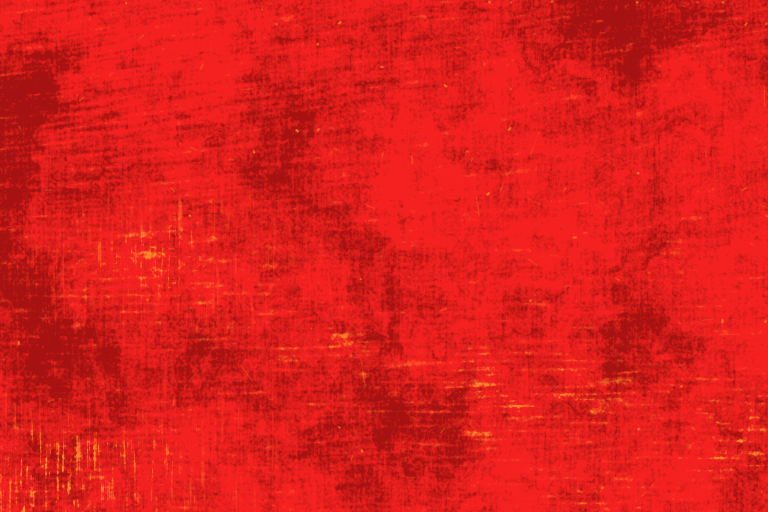
Reproduce this texture procedurally as a Shadertoy shader.

```glsl
// Worn red painted metal: dark blotches and brushed streaks in several reds,
// with orange scratches and chips showing through the paint.
// Layers of gradient noise give one tone value, which a colour ramp turns to paint.

const vec3 DEEP_RED   = vec3(0.65, 0.07, 0.065);
const vec3 DARK_RED   = vec3(0.79, 0.10, 0.09);
const vec3 MID_RED    = vec3(0.88, 0.12, 0.11);
const vec3 BRIGHT_RED = vec3(0.96, 0.13, 0.13);
const vec3 ORANGE     = vec3(1.00, 0.56, 0.15);

vec2 hash2(vec2 cell) {
    vec3 h = fract(cell.xyx * vec3(0.1031, 0.1030, 0.0973));
    h += dot(h, h.yzx + 33.33);
    return fract((h.xx + h.yz) * h.zy);
}

vec2 gradient(vec2 cell) {
    float a = 6.2832 * hash2(cell).x;
    return vec2(cos(a), sin(a));
}

float noise(vec2 p) {
    vec2 i = floor(p), f = p - i;
    vec2 u = f * f * f * (f * (f * 6.0 - 15.0) + 10.0);
    vec2 e = vec2(0.0, 1.0);
    float low  = mix(dot(gradient(i), f), dot(gradient(i + e.yx), f - e.yx), u.x);
    float high = mix(dot(gradient(i + e), f - e), dot(gradient(i + 1.0), f - 1.0), u.x);
    return mix(low, high, u.y);
}

float fbm(vec2 p, int octaves, float gain) {
    float sum = 0.0, amp = 1.0;
    for (int i = 0; i < octaves; i++) {
        sum += amp * noise(p);
        p = mat2(1.6, 1.2, -1.2, 1.6) * p + 17.3;
        amp *= gain;
    }
    return sum;
}

mat2 rotation(float a) {
    return mat2(cos(a), -sin(a), sin(a), cos(a));
}

// Soft elliptical region
float patchMask(vec2 p, vec2 centre, vec2 radius) {
    vec2 d = (p - centre) / radius;
    return exp(-dot(d, d));
}

// Fine parallel brush lines, broken up along their length
float brushed(vec2 p, vec2 freq) {
    return noise(p * freq) + 0.6 * noise(p * freq * vec2(2.3, 0.47) + 41.0);
}

// One short bent scratch or chip at random in each grid cell
float scratches(vec2 p, float cells, float share, float size, float width, float seed) {
    vec2 g = p * cells, id = floor(g);
    vec2 r = hash2(id + seed), s = hash2(id + seed + 57.0);
    vec2 d = rotation(6.2832 * s.x) * (g - id - 0.35 - 0.3 * r);
    float len = size * (0.3 + 0.7 * s.y);
    d.y += (r.x - r.y) * d.x * d.x;
    d.x -= clamp(d.x, -len, len);
    float edge = 0.6 * cells / 342.0;
    return step(r.x * 0.5 + r.y * 0.5, share) * (1.0 - smoothstep(width - edge, width + edge, length(d)));
}

void mainImage(out vec4 fragColor, in vec2 fragCoord) {
    vec2 p = fragCoord / iResolution.y;
    vec2 w = p + 0.08 * vec2(fbm(p * 7.0, 5, 0.65), fbm(p * 7.0 + 30.0, 5, 0.65));

    // Large stains
    float stain = 1.3 * patchMask(w, vec2(0.0, 0.76), vec2(0.13, 0.17))
                + 1.2 * patchMask(w, vec2(0.03, 0.47), vec2(0.11, 0.16))
                + 0.9 * patchMask(w, vec2(0.20, 0.32), vec2(0.22, 0.09))
                + 1.5 * patchMask(w, vec2(1.26, 0.97), vec2(0.26, 0.12))
                + 1.1 * patchMask(w, vec2(0.58, 0.69), vec2(0.13, 0.14))
                + 1.2 * patchMask(w, vec2(0.75, 0.40), vec2(0.10, 0.08))
                + 1.5 * patchMask(w, vec2(0.78, 0.15), vec2(0.15, 0.10))
                + 1.3 * patchMask(w, vec2(1.25, 0.43), vec2(0.07, 0.20));
    float clean = patchMask(w, vec2(1.05, 0.68), vec2(0.28, 0.22))
                + patchMask(w, vec2(0.28, 0.92), vec2(0.25, 0.08));

    // Brush directions: a slight tilt near the top, level lower down
    vec2 q = rotation(0.12 * smoothstep(0.4, 0.9, p.y) + 0.01) * p;
    q.y += 0.006 * noise(p * 5.0);
    float across = brushed(q, vec2(8.0, 125.0));
    float upright = brushed(p + 0.004 * noise(p * 9.0), vec2(135.0, 13.0));
    float strokes = patchMask(p, vec2(0.2, 0.82), vec2(0.35, 0.2));

    // Paint tone, roughly -2 (deep) to 1 (bright)
    float tone = 0.27 - 1.5 * stain + 0.4 * clean;
    tone += 1.4 * fbm(p * 3.2 + 5.0, 3, 0.55);
    tone += 1.25 * fbm(w * 15.0, 5, 0.8);
    tone += 1.1 * noise(p * 160.0);
    tone += (0.85 + 1.1 * strokes) * across + 0.75 * upright;

    vec3 color = mix(DEEP_RED, DARK_RED, smoothstep(-1.7, -0.55, tone));
    color = mix(color, MID_RED, smoothstep(-0.85, 0.0, tone));
    color = mix(color, BRIGHT_RED, smoothstep(-0.05, 0.75, tone));

    // Worn areas where brush lines expose orange
    float level = patchMask(w, vec2(1.02, 0.22), vec2(0.22, 0.06))
                + patchMask(w, vec2(1.17, 0.05), vec2(0.10, 0.04))
                + patchMask(w, vec2(1.47, 0.14), vec2(0.13, 0.09))
                + 0.7 * patchMask(w, vec2(0.65, 0.32), vec2(0.12, 0.05))
                + 0.8 * patchMask(w, vec2(0.31, 0.48), vec2(0.18, 0.08));
    float steep = 1.1 * patchMask(w, vec2(0.10, 0.07), vec2(0.27, 0.11))
                + 0.7 * patchMask(w, vec2(0.30, 0.49), vec2(0.18, 0.09));
    float crumble = 0.5 * fbm(p * 50.0, 3, 0.9);
    float wear = smoothstep(0.15, 0.85, across + crumble) * level
               + smoothstep(0.15, 0.85, upright + crumble) * steep;
    wear += 0.3 * smoothstep(0.5, 1.0, across + crumble);

    // Scattered scratches and chips
    float chips = 0.35 * scratches(p, 9.0, 0.27, 0.26, 0.008, 3.0)
                + 0.45 * scratches(p + 0.04, 17.0, 0.25, 0.16, 0.02, 11.0)
                + 0.8 * scratches(p + 0.02, 24.0, 0.20, 0.05, 0.05, 23.0);
    chips *= smoothstep(-0.25, 0.25, noise(p * 70.0));

    color = mix(color, ORANGE, clamp(wear + chips, 0.0, 0.95));
    fragColor = vec4(color, 1.0);
}
```
